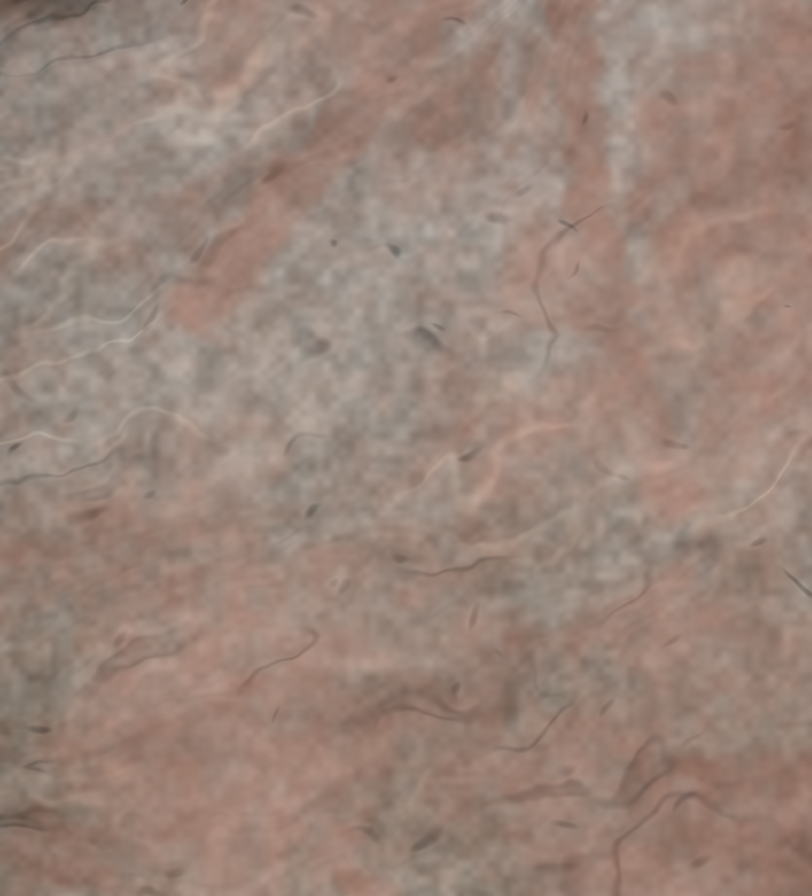
Write a WebGL 2 fragment shader that draws this texture.

```glsl
#version 300 es
precision highp float;
// Polished pink-grey granite: warped, sheared noise lays down soft slanting
// bands of rose and grey, crossed by steep rose seams, pale threads and
// dark flecks, with a fine mottled grain over everything.

uniform vec2 u_resolution;
out vec4 fragColor;

float hash(vec2 cell) {
    uvec2 k = uvec2(ivec2(cell) + 4096) * uvec2(1597u, 3571u);
    uint h = (k.x ^ (k.y << 7)) * 73129u;
    h = (h ^ (h >> 15)) * 48271u;
    h = (h ^ (h >> 13)) * 69621u;
    return float((h ^ (h >> 16)) & 65535u) / 65535.0;
}

float noise(vec2 p) {
    vec2 i = floor(p), f = fract(p);
    f = f * f * (3.0 - 2.0 * f);
    return mix(mix(hash(i), hash(i + vec2(1, 0)), f.x),
               mix(hash(i + vec2(0, 1)), hash(i + vec2(1, 1)), f.x), f.y);
}

// Fractal noise, roughly centred on 0.5
float fbm(vec2 p) {
    float sum = 0.0, amp = 0.5;
    for (int i = 0; i < 5; i++) {
        sum += amp * noise(p);
        p = mat2(1.6, 1.2, -1.2, 1.6) * p + 17.3;
        amp *= 0.5;
    }
    return sum / 0.969;
}

// Layered noise that keeps its stretch along x
float streaks(vec2 p) {
    return 0.5 * noise(p) + 0.3 * noise(p * 2.1 + 31.7) + 0.2 * noise(p * 4.3 + 57.1);
}

// Soft seam around the segment a-b
float seam(vec2 p, vec2 a, vec2 b, float width) {
    vec2 d = b - a;
    float t = clamp(dot(p - a, d) / dot(d, d), 0.0, 1.0);
    return 1.0 - smoothstep(0.3 * width, width, length(p - a - d * t));
}

// Small slanted dark minerals, scattered one per cell at most
float flecks(vec2 p) {
    vec2 g = p * 17.0, home = floor(g);
    float mark = 0.0;
    for (int y = -1; y <= 1; y++)
    for (int x = -1; x <= 1; x++) {
        vec2 c = home + vec2(x, y);
        vec2 d = g - c - vec2(hash(c + 71.0), hash(c + 139.0));
        float slant = mix(-0.6, 1.0, hash(c + 211.0));
        d = mat2(cos(slant), -sin(slant), sin(slant), cos(slant)) * d;
        float size = mix(0.12, 0.32, hash(c + 307.0));
        float here = step(0.8, hash(c + 401.0)) * mix(0.4, 1.0, hash(c + 503.0));
        mark = max(mark, here * (1.0 - smoothstep(0.2, 1.0, length(d * vec2(0.7, 1.7)) / size)));
    }
    return mark;
}

void main() {
    vec2 p = gl_FragCoord.xy / u_resolution.y;

    // Domain warp, then a shear that steepens the bands towards the top
    vec2 bend = vec2(fbm(p * 4.0 + 3.0), fbm(p * 4.0 + 43.0)) - 0.5;
    vec2 w = p + 0.16 * bend;
    vec2 flow = vec2(w.x, w.y - w.x * mix(0.12, 0.6, p.y));
    vec2 rough = p + 0.10 * bend + 0.03 * (vec2(noise(p * 30.0), noise(p * 30.0 + 90.0)) - 0.5);

    // Rose against grey
    float band = streaks(flow * vec2(3.0, 8.0) + 11.0);
    float patches = fbm(w * 4.5 + 23.0);
    float rose = smoothstep(0.34, 0.68, 0.55 * band + 0.45 * patches
        + 0.12 * (fbm(p * 22.0) - 0.5) + 0.05 * (0.6 - p.y));
    float seams = seam(rough, vec2(0.62, 1.02), vec2(0.69, 0.70), 0.050);
    seams = max(seams, seam(rough, vec2(0.66, 0.66), vec2(0.75, 0.46), 0.055));
    seams = max(seams, seam(rough, vec2(0.48, 1.00), vec2(0.22, 0.66), 0.055));
    seams = max(seams, seam(rough, vec2(0.32, 0.23), vec2(0.42, -0.02), 0.035));
    rose = max(rose, 0.95 * seams);

    // Cool pale grey above, olive brown below
    vec3 grey = mix(vec3(0.555, 0.500, 0.455), vec3(0.610, 0.570, 0.540), smoothstep(0.1, 0.9, p.y));
    vec3 pink = mix(vec3(0.590, 0.475, 0.425), vec3(0.615, 0.495, 0.450), p.y);
    vec3 color = mix(grey, pink, rose);

    // Broad shading and long streaks of light and dark
    color += 0.20 * (fbm(w * 3.5 + 61.0) - 0.5);
    color += 0.13 * (streaks(flow * vec2(9.0, 34.0) + 5.0) - 0.5);

    // Thin broken threads: pale ones, and darker ones beside the grey
    float pale = 1.0 - smoothstep(0.0, 0.035, abs(streaks(flow * vec2(3.5, 8.0) + 83.0) - 0.56));
    color += vec3(0.060, 0.060, 0.052) * pale * smoothstep(0.45, 0.7, noise(p * 9.0 + 7.0));
    float dark = 1.0 - smoothstep(0.0, 0.04, abs(streaks(flow * vec2(4.0, 11.0) + 127.0) - 0.45));
    color -= vec3(0.080, 0.070, 0.064) * dark * smoothstep(0.5, 0.75, noise(p * 8.0 + 19.0));

    // Mottled grain, livelier in the grey, with a slight hue wander
    float grain = 0.6 * noise(p * 58.0 + 13.0) + 0.4 * noise(p * 115.0 + 29.0) - 0.5;
    color += grain * mix(0.17, 0.09, rose);
    color += vec3(0.030, -0.010, -0.020) * (noise(p * 42.0 + 47.0) - 0.5);

    // Dark flecks and the shaded upper left corner
    color -= vec3(0.150, 0.135, 0.125) * flecks(rough) * mix(1.0, 0.6, rose);
    color -= 0.13 * smoothstep(0.955, 0.99, p.y + 0.02 * bend.y) * (1.0 - smoothstep(0.08, 0.26, p.x));

    fragColor = vec4(clamp(color, 0.0, 1.0), 1.0);
}
```
